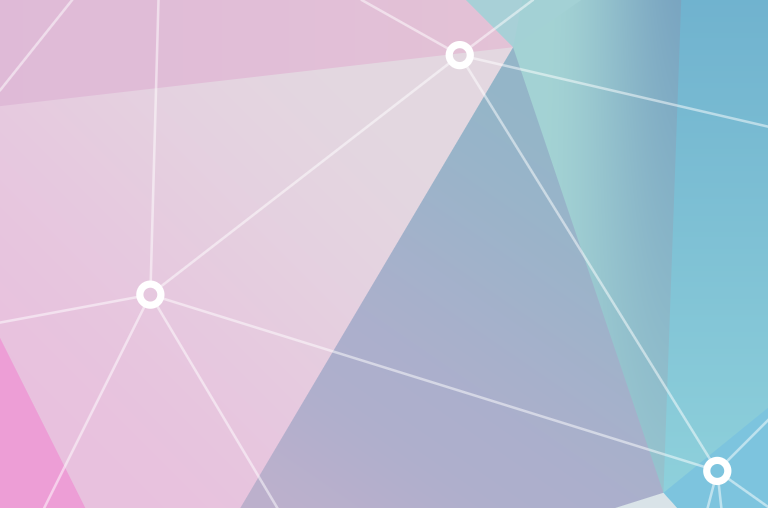
Write a WebGL 1 fragment shader that draws this background.

```glsl
precision highp float;
// Pastel low-poly backdrop: flat facets with soft gradients, crossed by a
// network of thin white lines that join at ring-shaped nodes.
// Facets are stacked half-planes; lines and rings are distance functions.

uniform vec2 u_resolution;

// Antialiased coverage of the half-plane to the left of a -> b.
float leftOf(vec2 p, vec2 a, vec2 b) {
  vec2 d = normalize(b - a), q = p - a;
  return clamp((d.x * q.y - d.y * q.x) * u_resolution.y + 0.5, 0.0, 1.0);
}

// Coverage of a shape of half-width w at distance d from its centre line.
float stroke(float d, float w) {
  return clamp((w - d) * u_resolution.y + 0.5, 0.0, 1.0);
}

float link(vec2 p, vec2 a, vec2 b) {
  vec2 q = p - a, d = b - a;
  float t = clamp(dot(q, d) / dot(d, d), 0.0, 1.0);
  return stroke(length(q - d * t), 0.0025);
}

float ring(vec2 p, vec2 c) {
  return stroke(abs(length(p - c) - 0.0207), 0.0071);
}

float disc(vec2 p, vec2 c) {
  return stroke(length(p - c), 0.0207);
}

void main() {
  vec2 p = gl_FragCoord.xy / u_resolution.y;
  vec2 apex = vec2(1.010, 0.907), foot = vec2(1.306, 0.030);

  // Pale pink facet, greyer towards the upper right
  vec3 color = mix(vec3(0.91, 0.755, 0.870), vec3(0.89, 0.845, 0.880),
                   smoothstep(0.1, 1.25, p.x * 0.75 + p.y * 0.75));

  // Rose band above and magenta corner below
  vec3 rose = mix(vec3(0.875, 0.73, 0.845), vec3(0.89, 0.76, 0.84), p.x);
  color = mix(color, rose, leftOf(p, vec2(0.0, 0.791), apex));
  color = mix(color, vec3(0.93, 0.62, 0.84),
              leftOf(p, vec2(0.168, 0.0), vec2(0.0, 0.335)));

  // Slate facet, from mauve at the lower left to blue at the top
  float rise = p.x * 0.55 + p.y * 0.8;
  vec3 slate = mix(vec3(0.74, 0.69, 0.80), vec3(0.68, 0.685, 0.80),
                   smoothstep(0.25, 0.60, rise));
  slate = mix(slate, vec3(0.58, 0.71, 0.785), smoothstep(0.55, 1.25, rise));
  color = mix(color, slate, leftOf(p, apex, vec2(0.473, 0.0)));

  // Folded teal facet, shaded towards its right edge
  float fold = smoothstep(1.07, 1.36, p.x + 0.04 * (1.0 - p.y));
  vec3 shade = mix(vec3(0.59, 0.77, 0.81), vec3(0.475, 0.645, 0.755), p.y);
  color = mix(color, mix(vec3(0.64, 0.825, 0.83), shade, fold),
              leftOf(p, apex, foot));

  // Cyan side and its deeper lower corner
  vec3 cyan = mix(vec3(0.56, 0.82, 0.86), vec3(0.44, 0.70, 0.81), p.y);
  color = mix(color, cyan, leftOf(p, vec2(1.341, 1.0), foot));
  color = mix(color, vec3(0.49, 0.77, 0.87),
              leftOf(p, vec2(1.515, 0.20), foot));

  // Small wedges at the top and the bottom
  vec3 mint = mix(vec3(0.66, 0.815, 0.845), vec3(0.64, 0.82, 0.835),
                  leftOf(p, vec2(1.028, 1.0), apex));
  color = mix(color, mint, leftOf(p, vec2(0.917, 1.0), apex)
                         * leftOf(p, apex, vec2(1.144, 1.0)));
  color = mix(color, vec3(0.85, 0.89, 0.91),
              leftOf(p, foot, vec2(1.211, 0.0))
            * leftOf(p, vec2(1.333, 0.0), foot));

  // Network of links
  vec2 top = vec2(0.905, 0.8915);
  vec2 left = vec2(0.296, 0.420);
  vec2 right = vec2(1.412, 0.073);
  float net = link(p, vec2(0.0, 0.822), vec2(0.142, 1.0));
  net = max(net, link(p, top, left));
  net = max(net, link(p, top, right));
  net = max(net, link(p, left, right));
  net = max(net, link(p, top, vec2(0.712, 1.0)));
  net = max(net, link(p, top, vec2(1.049, 1.0)));
  net = max(net, link(p, top, vec2(1.515, 0.750)));
  net = max(net, link(p, left, vec2(0.312, 1.0)));
  net = max(net, link(p, left, vec2(0.0, 0.365)));
  net = max(net, link(p, left, vec2(0.087, 0.0)));
  net = max(net, link(p, left, vec2(0.546, 0.0)));
  net = max(net, link(p, right, vec2(1.515, 0.176)));
  net = max(net, link(p, right, vec2(1.515, 0.0)));
  net = max(net, link(p, right, vec2(1.393, 0.0)));
  net = max(net, link(p, right, vec2(1.420, 0.0)));

  // Links stop at the node rims, leaving the ring centres open
  float nodes = max(disc(p, top), max(disc(p, left), disc(p, right)));
  color = mix(color, vec3(1.0), 0.5 * net * (1.0 - nodes));
  float rings = max(ring(p, top), max(ring(p, left), ring(p, right)));
  gl_FragColor = vec4(mix(color, vec3(1.0), rings), 1.0);
}
```
